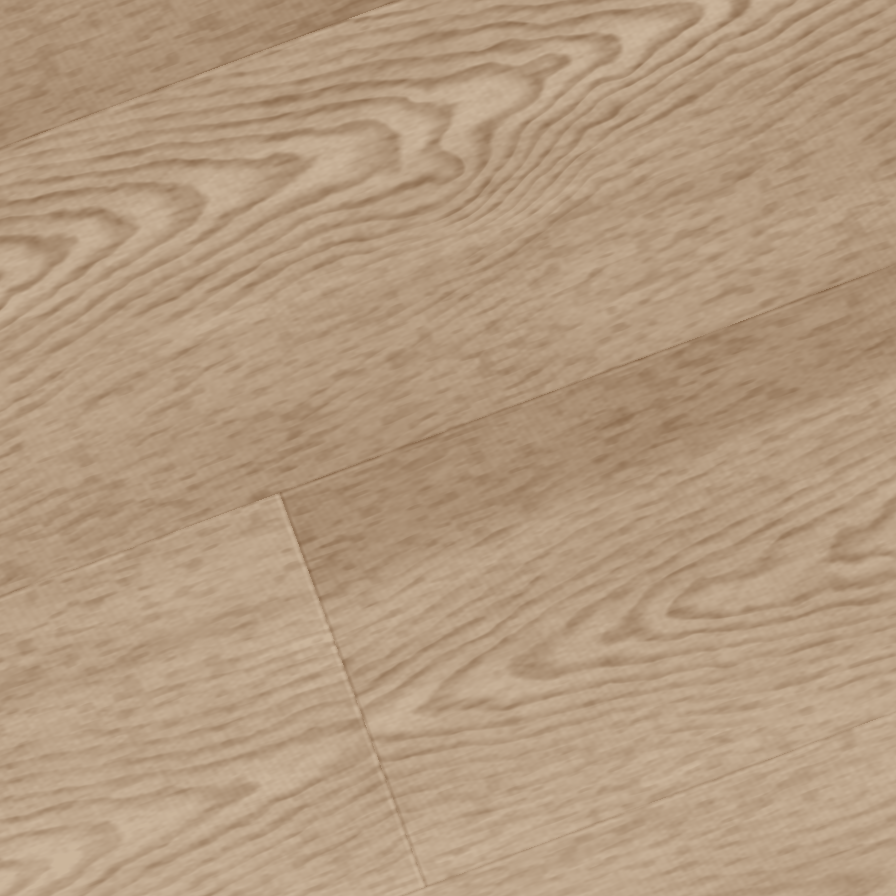
Write a WebGL 1 fragment shader that draws this texture.

```glsl
precision highp float;
// Oak floor: wide planks laid on a slant, with staggered butt joints.
// Growth rings are contours of a tapered cone sliced by each plank, bent by
// noise; pores are stretched noise, and seams are thin distance-based lines.
uniform vec2 u_resolution;

#define PLANK_ANGLE 0.356
#define PLANK_WIDTH 0.469
#define PLANK_LENGTH 1.6
#define ROW_OFFSET 0.313
#define JOINT_OFFSET 0.449
#define RING_COUNT 62.0
#define SEAM_WIDTH 0.0026
#define CONTRAST 1.14
#define DARK_OAK vec3(0.55, 0.428, 0.315)
#define PALE_OAK vec3(0.768, 0.678, 0.578)

float hash(vec2 p) {
  p = fract(p * vec2(0.1031, 0.1137));
  p += dot(p, p.yx + 33.33);
  return fract((p.x + p.y) * p.x * 7.13);
}

float noise(vec2 p) {
  vec2 i = floor(p), f = fract(p);
  f = f * f * (3.0 - 2.0 * f);
  return mix(mix(hash(i), hash(i + vec2(1.0, 0.0)), f.x),
             mix(hash(i + vec2(0.0, 1.0)), hash(i + vec2(1.0, 1.0)), f.x), f.y);
}

// Noise centred on zero, with two octaves
float grainNoise(vec2 p) {
  return noise(p) * 0.65 + noise(p * 2.1 + 17.3) * 0.35 - 0.5;
}

float bump(vec2 p, vec2 centre, vec2 radius) {
  vec2 q = (p - centre) / radius;
  return exp(-dot(q, q));
}

// Soft line that keeps its weight at any size
float stroke(float dist, float width) {
  return 1.0 - smoothstep(0.0, width, abs(dist));
}

// Plank character: ring axis (0..1 across), taper, ring strength, tone
vec4 plankStyle(vec2 id) {
  float h = hash(id + 41.0);
  vec4 style = vec4(0.3 + 0.4 * h, 0.06, 0.35, 0.05);
  if (id.x == 0.0) style = vec4(0.72, 0.18, 1.0, 0.0);
  if (id.x == -1.0) style = id.y < 0.0 ? vec4(0.38, 0.14, 0.65, 0.06)
                                       : vec4(0.39, -0.14, 0.75, 0.03);
  if (id.x > 0.0) style = vec4(1.2, 0.05, 0.2, -0.29);
  return style;
}

void main() {
  vec2 uv = gl_FragCoord.xy / u_resolution.y;

  // Plank axes: x runs along the boards, y across them
  vec2 dir = vec2(cos(PLANK_ANGLE), sin(PLANK_ANGLE));
  vec2 p = vec2(dot(uv, dir), dot(uv, vec2(-dir.y, dir.x)));
  float across = (p.y - ROW_OFFSET) / PLANK_WIDTH;
  float row = floor(across);
  float v = across - row;
  float along = (p.x - JOINT_OFFSET - row - 1.0) / PLANK_LENGTH;
  vec2 id = vec2(row, floor(along));
  vec4 style = plankStyle(id);
  vec2 q = p + id * vec2(7.3, 3.7) + 20.0;

  // Cone-section rings, bent by a swirl and by ragged stretches
  float mainRow = 1.0 - step(0.5, abs(row));
  float lowerRow = 1.0 - step(0.5, abs(row + 1.0));
  float ragged = mainRow * bump(p, vec2(0.85, 0.60), vec2(0.20, 0.12))
               + lowerRow * bump(p, vec2(0.98, 0.03), vec2(0.16, 0.05));
  float swirl = mainRow * bump(p, vec2(0.73, 0.555), vec2(0.11, 0.055));
  float d = (v - style.x) * PLANK_WIDTH + 0.025 * grainNoise(q * vec2(3.0, 2.0));
  float rings = sqrt(d * d + 0.0011) + style.y * p.x - 0.044 * swirl;
  rings += 0.026 * grainNoise(q * vec2(3.5, 8.0));
  rings += (0.006 + 0.022 * ragged) * grainNoise(q * vec2(13.0, 24.0));
  rings += 0.005 * grainNoise(q * vec2(36.0, 70.0));
  float phase = fract(rings * RING_COUNT);
  float ringLine = smoothstep(0.30, 0.76, phase) * (1.0 - smoothstep(0.80, 1.0, phase));

  // Rings fade to porous straight grain away from the axis
  float figure = exp(-d * d / 0.015);
  float core = exp(-d * d / 0.0016);
  float pores = noise(q * vec2(48.0, 190.0) + 0.8 * noise(q * 14.0));
  float flecks = smoothstep(0.48, 0.92, pores);
  float streaks = grainNoise(q * vec2(9.0, 110.0));
  float broad = grainNoise(q * vec2(2.2, 9.0));
  float bands = grainNoise(q * vec2(1.3, 22.0) + 9.0);
  float fibre = noise(q * vec2(150.0, 330.0)) - 0.5;

  // Ring ink comes and goes along its length
  float ink = mix(smoothstep(0.2, 0.8, noise(q * vec2(17.0, 60.0) + 4.0)), 1.0, figure);
  float shade = 0.80 + style.w + 0.24 * broad + 0.17 * bands;
  shade += 0.20 * streaks + 0.14 * fibre;
  shade -= ringLine * style.z * mix(0.15, 0.50, figure) * ink * (0.6 + 0.7 * pores);
  shade -= flecks * mix(0.20, 0.08, figure);
  shade += 0.13 * core * (mainRow + lowerRow);
  shade -= 0.08 * mainRow * (1.0 - figure);

  // Brown heartwood along the upper side of the lower boards
  float heartwood = smoothstep(0.70, 0.77, v + 0.05 * broad);
  shade -= lowerRow * heartwood * (id.y < 0.0 ? 0.10 : 0.25);

  // Paler sapwood toward the lower side of the same boards
  shade += 0.07 * lowerRow * (1.0 - smoothstep(0.15, 0.6, v));
  shade = 0.645 + (shade - 0.64) * CONTRAST;

  // Faint pressed weave over the varnish
  shade += 0.025 * sin(uv.x * 640.0 + uv.y * 420.0) * noise(uv * 9.0);

  // Long seams and butt joints: a worn dark groove beside a pale bevel
  float seamDist = (v - floor(v + 0.5)) * PLANK_WIDTH;
  float jointDist = (along - floor(along + 0.5)) * PLANK_LENGTH;
  float wear = 0.25 + 0.8 * noise(p * vec2(24.0, 9.0) + 5.0);
  shade -= 0.32 * wear * stroke(seamDist, SEAM_WIDTH);
  shade += 0.16 * wear * stroke(seamDist + 0.004, SEAM_WIDTH);
  shade -= 0.28 * stroke(jointDist - 0.001, SEAM_WIDTH * 1.4);
  shade += 0.14 * stroke(jointDist + 0.004, SEAM_WIDTH * 1.4);

  gl_FragColor = vec4(mix(DARK_OAK, PALE_OAK, clamp(shade, -0.2, 1.12)), 1.0);
}
```
